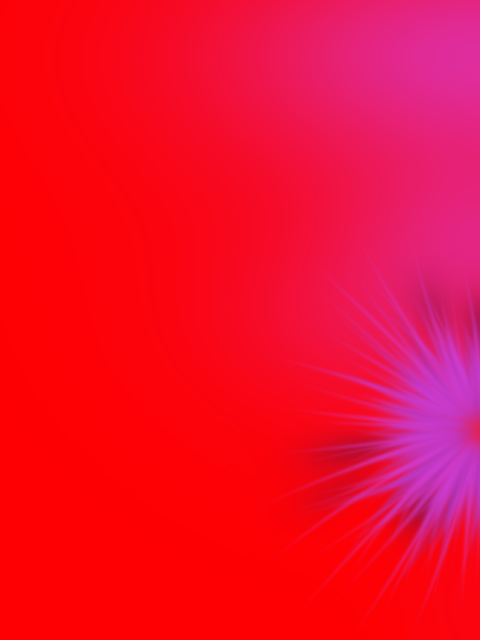
Give the GLSL for this background, as a Shadertoy shader.

```glsl
// A red field with soft magenta glows and a violet burst of fine filaments
// at the right edge. The glows are Gaussians; each filament is a tapered,
// slightly bent ray in polar coordinates, layered by loops from short to long.

const vec3 RED = vec3(0.995, 0.0, 0.01);
const vec3 MAGENTA = vec3(0.87, 0.18, 0.63);
const vec3 SHADE = vec3(0.45, 0.06, 0.28);
const vec3 HEART = vec3(0.86, 0.15, 0.38);
const vec3 VIOLET_DEEP = vec3(0.60, 0.16, 0.61);
const vec3 VIOLET = vec3(0.82, 0.24, 0.83);
const vec2 BURST_CENTER = vec2(1.0, 0.44);
const int SHORT_COUNT = 150;
const int LONG_COUNT = 14;

// Sine-free hash in 0..1
float hash(float n) {
    n = fract(n * 0.1031);
    n *= n + 33.33;
    n *= n + n;
    return fract(n);
}

// Elliptical Gaussian falloff
float glow(vec2 p, vec2 center, vec2 radii) {
    vec2 q = (p - center) / radii;
    return exp(-dot(q, q));
}

// Typical filament length for an angle measured from the leftward axis
float reach(float angle) {
    float lower = 0.03 * smoothstep(0.2, -0.5, angle);
    float gap = (angle - 0.56) / 0.10;
    float len = 0.37 + 0.15 * abs(sin(2.0 * angle)) - 0.04 * abs(angle);
    return len + lower - 0.11 * exp(-gap * gap);
}

// Coverage of one ray; polar holds (angle, radius)
float filament(vec2 polar, float angle, float len, float bend, float width) {
    float s = polar.y / len;
    float offset = polar.x - angle - bend * (1.0 - s);
    float taper = width * pow(max(1.0 - s, 0.0), 0.7) + 0.0018;
    float d = offset * polar.y / taper;
    return exp(-d * d) * smoothstep(1.02, 0.35, s);
}

vec3 background(vec2 p) {
    float t = 0.90 * glow(p, vec2(1.03, 1.23), vec2(0.56, 0.24));
    t += 0.50 * glow(p, vec2(1.02, 0.83), vec2(0.28, 0.18));
    t += 0.26 * glow(p, vec2(0.78, 0.66), vec2(0.28, 0.17));
    t += 0.21 * glow(p, vec2(0.95, 0.82), vec2(0.56, 0.42));
    t += 0.08 * glow(p, vec2(1.0, 0.05), vec2(0.15, 0.20));
    return mix(RED, MAGENTA, min(t, 1.0));
}

// Dark patches between the rays, stretched along the radius
float shadows(vec2 polar) {
    float s = 0.48 * glow(polar, vec2(-0.17, 0.25), vec2(0.13, 0.11));
    s += 0.25 * glow(polar, vec2(-0.42, 0.32), vec2(0.10, 0.09));
    s += 0.65 * glow(polar, vec2(-0.95, 0.19), vec2(0.22, 0.07));
    s += 0.32 * glow(polar, vec2(1.20, 0.26), vec2(0.16, 0.08));
    s += 0.50 * glow(polar, vec2(1.56, 0.21), vec2(0.14, 0.07));
    return min(s, 1.0);
}

vec3 burst(vec3 color, vec2 polar) {
    color = mix(color, SHADE, shadows(polar));

    // Soft violet body beneath the rays
    float body = smoothstep(0.25, 0.09, polar.y) * smoothstep(0.02, 0.11, polar.y);
    color = mix(color, mix(VIOLET_DEEP, VIOLET, 0.7), 0.7 * body);

    // Dense short rays, each starting at its own distance from the heart
    for (int i = 0; i < SHORT_COUNT; i++) {
        float id = float(i) + 1.0;
        float angle = mix(-1.75, 1.75, fract(id * 0.618034));
        float h = hash(id + 17.0);
        float len = reach(angle) * (0.46 + 0.44 * h * h);
        float bend = 0.7 * (hash(id + 203.0) - 0.5);
        float width = mix(0.005, 0.010, hash(id + 411.0));
        float start = 0.05 * hash(id + 829.0);
        float root = smoothstep(start, start + 0.09, polar.y);
        vec3 tint = mix(VIOLET_DEEP, VIOLET, sqrt(hash(id + 631.0)));
        float cover = filament(polar, angle, len, bend, width);
        color = mix(color, tint, 0.52 * cover * root);
    }

    // Sparse long rays
    float root = smoothstep(0.025, 0.12, polar.y);
    for (int i = 0; i < LONG_COUNT; i++) {
        float id = float(i);
        float angle = -1.47 + 0.225 * id;
        float bend = 0.3 * (hash(id + 57.0) - 0.5);
        float len = reach(angle) * 1.06;
        float cover = filament(polar, angle, len, bend, 0.006);
        // A thinner companion runs beside each ray
        float twin = filament(polar, angle - 0.07, len * 0.88, -bend, 0.005);
        color = mix(color, VIOLET, 0.55 * max(cover, 0.7 * twin) * root);
    }
    return color;
}

void mainImage(out vec4 fragColor, in vec2 fragCoord) {
    vec2 p = fragCoord / iResolution.x;
    vec2 q = p - BURST_CENTER;
    vec2 polar = vec2(atan(q.y, max(-q.x, 0.00001)), length(q));
    vec3 color = background(p);
    // Rosy heart of the burst
    color = mix(color, HEART, 0.9 * glow(q, vec2(0.0), vec2(0.09)));
    fragColor = vec4(burst(color, polar), 1.0);
}
```
